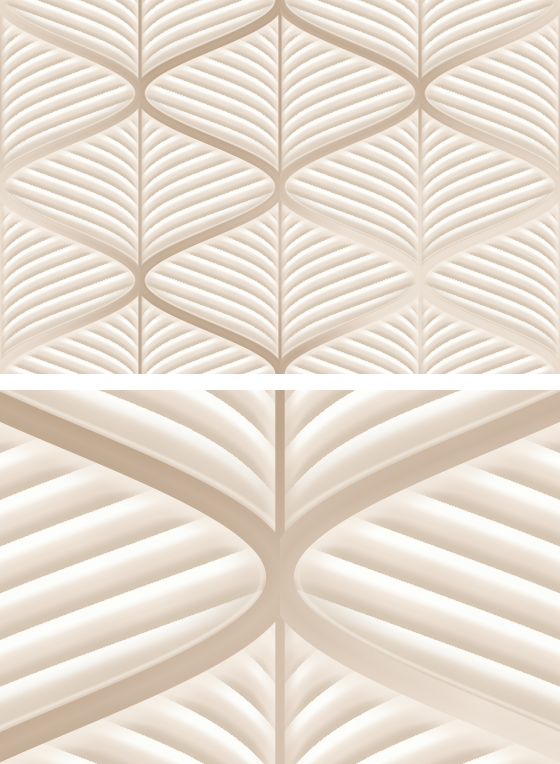
Top: the whole. Bottom: its middle third, enlarged.
Give the GLSL for this pattern, as a WebGL 2 fragment shader.

```glsl
#version 300 es
precision highp float;
// Embossed ogee leaves, two across and two down on two staggered lattices.
// A cosine outline splits the plane into leaves; each half carries curved
// ribs beside a thin spine, and a bronze sheen drifts along the bands.
uniform vec2 u_resolution;
out vec4 fragColor;

const float PI = 3.14159265;
const float HALF_HEIGHT = 2.0 / 3.0;  // leaf half height; its half width is 1
const vec3 BRONZE = vec3(0.75, 0.655, 0.56);
const vec3 TAN = vec3(0.84, 0.78, 0.71);
const vec3 CREAM = vec3(0.92, 0.87, 0.82);
const vec3 IVORY = vec3(0.96, 0.93, 0.89);
const vec3 WHITE = vec3(0.99, 0.99, 0.98);

vec2 latticeGradient(vec2 cell, vec2 period) {
  cell = mod(cell, period);
  float angle = 2.0 * PI * fract(sin(dot(cell, vec2(12.99, 78.23))) * 4375.85);
  return vec2(cos(angle), sin(angle));
}

// Gradient noise that wraps after a whole number of cells
float wrappedNoise(vec2 p, vec2 period) {
  vec2 i = floor(p), f = fract(p);
  vec2 w = f * f * f * (f * (f * 6.0 - 15.0) + 10.0);
  vec2 e = vec2(1.0, 0.0);
  float a = dot(latticeGradient(i, period), f);
  float b = dot(latticeGradient(i + e, period), f - e);
  float c = dot(latticeGradient(i + e.yx, period), f - e.yx);
  float d = dot(latticeGradient(i + e.xx, period), f - e.xx);
  return mix(mix(a, b, w.x), mix(c, d, w.x), w.y);
}

// Offset from the nearest leaf centre of one lattice
vec2 leafOffset(vec2 p, vec2 centre) {
  vec2 halfSize = vec2(1.0, HALF_HEIGHT);
  return mod(p - centre + halfSize, 2.0 * halfSize) - halfSize;
}

// Slow drift between cream and bronze over the whole tile
float bronzeAmount(vec2 uv) {
  vec2 s = sin(2.0 * PI * uv), c = cos(2.0 * PI * uv);
  float drift = 0.53 - 0.42 * c.x + 0.35 * (s.x - s.y + s.x * s.y);
  return clamp(drift + 0.15 * c.y * (1.0 - c.x), 0.0, 1.0);
}

vec3 ribColor(vec2 q, float blur, float edge, float grain) {
  float x = abs(q.x);
  // Ribs leave the spine steeply, then flatten outwards
  float drop = 0.36 * x + 0.115 * (1.0 - exp(-x / 0.11)) - q.y;
  float t = (0.49 - drop) / 0.111;
  float f = t < 0.0 ? max(t + 1.0, 0.45) : fract(t);
  float upper = smoothstep(-0.08, 0.08, q.y);

  // Ribs taper towards the spine and the upper rim
  float relief = smoothstep(0.01, 0.07, x);
  relief *= mix(1.0, smoothstep(0.035, 0.12, edge), upper);
  float groove = 1.0 - smoothstep(0.10, 0.16 + 0.24 * relief, f);
  float crest = smoothstep(0.58, 0.78, f);
  crest *= 1.0 - smoothstep(1.0 - blur, 1.0, f);

  vec3 color = mix(CREAM, IVORY, 0.8 * smoothstep(0.4, 0.7, f) + 0.3 * grain);
  color = mix(color, TAN, groove * (0.25 + 0.75 * relief));
  color = mix(color, WHITE, crest * (0.3 + 0.7 * relief));

  // Lit upper rim, shaded lower pad and its fine bright lip
  float rim = 1.0 - smoothstep(0.035, 0.09, edge);
  float pad = (1.0 - smoothstep(0.04, 0.14, edge)) * (1.0 - upper);
  color = mix(color, IVORY, 0.75 * rim * upper);
  color = mix(color, TAN, 0.65 * pad);
  float lip = 1.0 - smoothstep(0.0, 0.009, abs(edge - 0.043));
  return mix(color, IVORY, 0.6 * lip * (1.0 - upper));
}

void main() {
  vec2 uv = gl_FragCoord.xy / u_resolution;
  vec2 p = uv * vec2(4.0, 4.0 * HALF_HEIGHT);
  float pixel = 4.0 / u_resolution.x;

  // Signed distance to the outline: positive in one lattice, negative in the other
  vec2 q = leafOffset(p, vec2(0.0, HALF_HEIGHT));
  float angle = PI * q.y / HALF_HEIGHT;
  float slope = 0.5 * PI / HALF_HEIGHT * sin(angle);
  float outline = 0.5 + 0.5 * cos(angle) - abs(q.x);
  outline /= sqrt(1.0 + slope * slope);
  if (outline < 0.0) q = leafOffset(p, vec2(1.0, 0.0));
  float edge = abs(outline);

  float grain = wrappedNoise(uv * vec2(24.0, 16.0), vec2(24.0, 16.0));
  vec3 color = ribColor(q, 1.5 * pixel / 0.111, edge, grain);

  // Spine with a soft shadow on its right and light on its left
  float bronze = bronzeAmount(uv);
  vec3 metal = mix(CREAM, BRONZE, bronze);
  float x = abs(q.x);
  float beside = 1.0 - smoothstep(0.012, 0.045, x);
  color = mix(color, q.x > 0.0 ? TAN : IVORY, 0.45 * beside);
  float spine = 1.0 - smoothstep(0.011 - 0.5 * pixel, 0.011 + 0.5 * pixel, x);
  color = mix(color, metal, spine);

  // Flat band between leaves, slightly brighter on one side
  float sheen = 0.25 * smoothstep(-0.033, 0.033, outline * sign(q.x));
  vec3 bandColor = mix(metal, IVORY, sheen * (1.0 - 0.4 * bronze));
  float band = 1.0 - smoothstep(0.033 - 0.6 * pixel, 0.033 + 0.6 * pixel, edge);
  color = mix(color, bandColor, band);

  fragColor = vec4(color + 0.008 * grain, 1.0);
}
```
